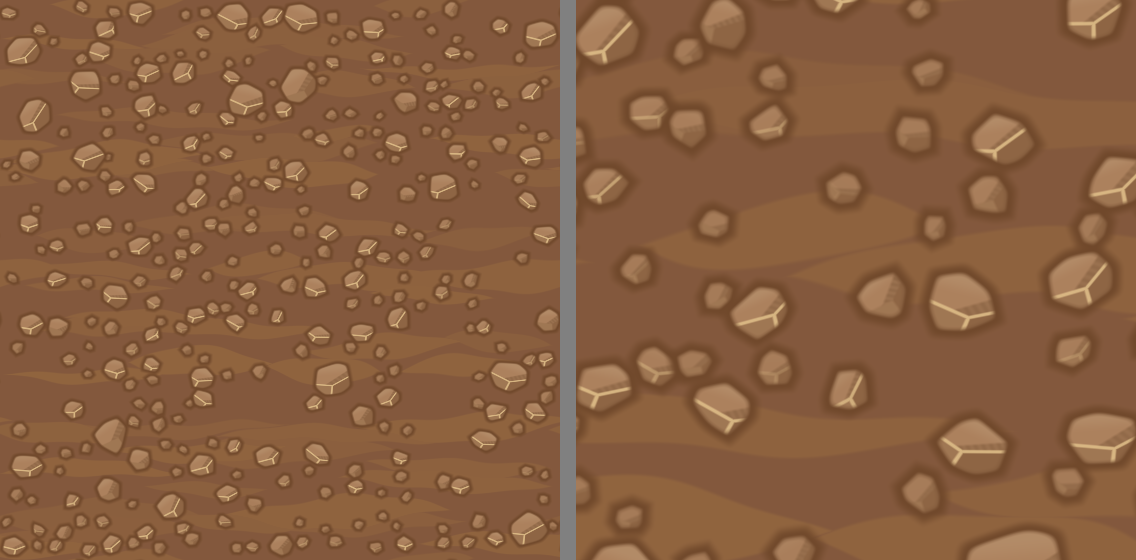
Left, the full canvas; right, a detail of the centre.
Write a Shadertoy shader that draws this texture.

```glsl
const float TAU = 6.28318;

vec3 hash3(vec2 p, float seed) {
    vec3 q = vec3(dot(p, vec2(127.1, 311.7)), dot(p, vec2(269.5, 183.3)), dot(p, vec2(419.2, 371.9)));
    return fract(sin(q + seed * 17.3) * 43758.5);
}

float gridSize(int layer) {
    return layer == 0 ? 8.0 : layer == 1 ? 13.0 : 23.0;
}

// Centre and radius of the rock in a cell; radius 0 where there is none
vec3 rockAt(vec2 cell, int layer) {
    float n = gridSize(layer);
    vec2 id = mod(cell, n);
    vec3 h = hash3(id, float(layer));
    vec2 w = id / n * TAU;
    float cluster = sin(2.0 * w.x + 1.5 * sin(2.0 * w.y)) * sin(3.0 * w.y + w.x);
    float chance = (layer == 0 ? 0.45 : 0.6) + 0.25 * cluster;
    float present = step(fract(h.z * 7.3 + h.x * 3.1), chance);
    return vec3((cell + 0.2 + 0.6 * h.xy) / n, present * mix(0.16, 0.3, h.z) / n);
}

// True where a larger rock already takes the place
bool isCovered(vec3 rock, int layer) {
    for (int big = 0; big < layer; big++) {
        vec2 home = floor(rock.xy * gridSize(big));
        for (int k = 0; k < 9; k++) {
            vec3 other = rockAt(home + vec2(k % 3 - 1, k / 3 - 1), big);
            if (other.z > 0.0 && distance(rock.xy, other.xy) < 0.97 * (rock.z + other.z)) return true;
        }
    }
    return false;
}

// Flat earth with long tapered streaks
vec3 groundColor(vec2 p) {
    p.y += 0.008 * sin(TAU * (2.0 * p.x + 3.0 * p.y)) + 0.003 * sin(TAU * (7.0 * p.x - 5.0 * p.y));
    vec2 grid = vec2(4.0, 14.0);
    vec2 home = floor(p * grid);
    float streak = 0.0;
    for (int k = 0; k < 9; k++) {
        vec2 cell = home + vec2(k % 3 - 1, k / 3 - 1);
        vec3 h = hash3(mod(cell, grid), 9.0);
        vec2 q = p - (cell + h.xy) / grid;
        float x = q.x / mix(0.08, 0.22, h.z);
        float lens = mix(0.011, 0.028, fract(h.z * 5.7)) * (1.0 - x * x) - abs(q.y);
        streak = max(streak, smoothstep(-0.001, 0.002, lens) * mix(0.5, 1.0, fract(h.x * 9.1)));
    }
    return mix(vec3(0.515, 0.347, 0.238), vec3(0.565, 0.392, 0.245), streak);
}

void paintRock(inout vec3 col, vec2 p, float radius, vec2 id, float seed) {
    vec3 h = hash3(id, seed + 20.0);
    float soft = max(0.0012, 1.0 / iResolution.y);
    float tilt = mix(-0.7, 0.6, h.x);
    vec2 q = mat2(cos(tilt), sin(tilt), -sin(tilt), cos(tilt)) * p / radius;
    q.y *= 1.0 + 0.3 * h.y;

    // Rounded convex polygon
    float sum = 0.0;
    for (int i = 0; i < 7; i++) {
        vec3 side = hash3(id, seed + 30.0 + float(i));
        float a = TAU * (float(i) + 0.55 * side.x) / 7.0;
        sum += exp(14.0 * (dot(q, vec2(cos(a), sin(a))) - 0.78 - 0.25 * side.y));
    }
    float d = log(sum) / 14.0 * radius;

    // Dark halo
    col = mix(col, vec3(0.435, 0.28, 0.165), 0.92 * (1.0 - smoothstep(0.001, 0.0085, d)));

    // Top face with a hatched diagonal shade
    float blur = soft / radius;
    float detail = smoothstep(0.010, 0.015, radius);
    float diagonal = dot(q, vec2(0.55, -0.83)) - 0.25 * h.z + 0.05;
    float shade = smoothstep(-blur, blur, diagonal);
    shade *= 0.85 + 0.15 * detail * sin(26.0 * dot(q, vec2(0.75, 0.66)));
    vec3 top = mix(vec3(0.675, 0.505, 0.365), vec3(0.70, 0.545, 0.405), smoothstep(0.2, 0.8, q.y) * detail);
    top = mix(vec3(0.635, 0.47, 0.335), top, 0.3 + 0.7 * detail);
    vec3 rockColor = mix(top, vec3(0.57, 0.415, 0.285), shade);

    // Front faces under a bent rim
    float bend = mix(-0.35, 0.5, h.z);
    float rim = q.y + 0.38 - 0.55 * max(q.x - bend, 0.0) - 0.2 * max(bend - q.x, 0.0);
    float front = smoothstep(blur, -blur, rim);
    vec3 frontColor = mix(vec3(0.625, 0.465, 0.325), vec3(0.555, 0.395, 0.265), smoothstep(-blur, blur, q.x - bend));
    rockColor = mix(rockColor, frontColor, front);

    // Pale worn edges
    float edge = min(abs(rim), abs(q.x - bend - 0.15 * rim) + 2.0 * max(rim, 0.0)) * radius;
    float worn = (1.0 - smoothstep(0.0004, 0.0009 + soft, edge)) * detail * step(0.2, h.y);
    rockColor = mix(rockColor, vec3(0.87, 0.74, 0.53), 0.9 * worn);

    rockColor = mix(rockColor, vec3(0.50, 0.345, 0.225), 0.6 * smoothstep(-0.003, 0.0, d));
    col = mix(col, rockColor, smoothstep(soft, -soft, d));
}

void mainImage(out vec4 fragColor, in vec2 fragCoord) {
    vec2 uv = fragCoord / iResolution.y;
    vec3 col = groundColor(uv);

    // Pebbles first, large rocks last
    for (int layer = 2; layer >= 0; layer--) {
        float n = gridSize(layer);
        for (int k = 0; k < 9; k++) {
            vec2 cell = floor(uv * n) + vec2(k % 3 - 1, 1 - k / 3);
            vec3 rock = rockAt(cell, layer);
            vec2 p = uv - rock.xy;
            if (rock.z == 0.0 || length(p) > 1.3 * rock.z + 0.01) continue;
            if (isCovered(rock, layer)) continue;
            paintRock(col, p, rock.z, mod(cell, n), float(layer));
        }
    }
    fragColor = vec4(col, 1.0);
}
```
